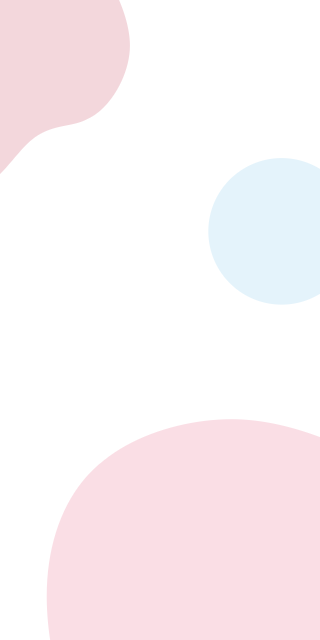
Write a Shadertoy shader that draws this background.

```glsl
// Soft pastel background: two pink organic blobs and a pale blue disc on white.

#define PAPER vec3(1.0)
#define ROSE vec3(0.953, 0.843, 0.863)
#define BLUSH vec3(0.980, 0.871, 0.898)
#define SKY vec3(0.894, 0.953, 0.984)
#define DISC_CENTER vec2(0.880, 1.277)
#define DISC_RADIUS 0.229
#define CURVE_STEPS 20

// An outline accumulates x: squared distance, y: sign (negative inside).
void addLine(inout vec2 outline, vec2 p, vec2 a, vec2 b) {
    vec2 edge = b - a, w = p - a;
    vec2 offset = w - edge * clamp(dot(w, edge) / dot(edge, edge), 0.0, 1.0);
    outline.x = min(outline.x, dot(offset, offset));
    if ((a.y > p.y) != (b.y > p.y)) {
        float crossing = a.x + edge.x * (p.y - a.y) / edge.y;
        if (p.x < crossing) outline.y = -outline.y;
    }
}

vec2 bezier(vec2 a, vec2 b, vec2 c, vec2 d, float t) {
    vec2 ab = mix(a, b, t), bc = mix(b, c, t), cd = mix(c, d, t);
    return mix(mix(ab, bc, t), mix(bc, cd, t), t);
}

void addCurve(inout vec2 outline, vec2 p, vec2 a, vec2 b, vec2 c, vec2 d) {
    vec2 last = a;
    for (int i = 1; i <= CURVE_STEPS; i++) {
        vec2 next = bezier(a, b, c, d, float(i) / float(CURVE_STEPS));
        addLine(outline, p, last, next);
        last = next;
    }
}

float signedDistance(vec2 outline) {
    return outline.y * sqrt(outline.x);
}

// Wavy blob in the upper left corner
float cornerBlob(vec2 p) {
    vec2 top = vec2(0.372, 2.0), bulge = vec2(0.406, 1.857);
    vec2 shoulder = vec2(0.273, 1.628), waist = vec2(0.125, 1.581);
    vec2 tail = vec2(0.0, 1.456);
    vec2 outline = vec2(100.0, 1.0);
    addCurve(outline, p, top, vec2(0.393, 1.951), vec2(0.406, 1.901), bulge);
    addCurve(outline, p, bulge, vec2(0.406, 1.766), vec2(0.344, 1.659), shoulder);
    addCurve(outline, p, shoulder, vec2(0.229, 1.604), vec2(0.180, 1.612), waist);
    addCurve(outline, p, waist, vec2(0.078, 1.555), vec2(0.044, 1.500), tail);
    // Close beyond the canvas
    addLine(outline, p, tail, vec2(-0.1, 1.34));
    addLine(outline, p, vec2(-0.1, 1.34), vec2(-0.1, 2.1));
    addLine(outline, p, vec2(-0.1, 2.1), vec2(0.33, 2.1));
    addLine(outline, p, vec2(0.33, 2.1), top);
    return signedDistance(outline);
}

// Large rounded hill along the bottom
float hillBlob(vec2 p) {
    vec2 right = vec2(1.016, 0.628), crest = vec2(0.724, 0.690);
    vec2 slope = vec2(0.326, 0.5625), side = vec2(0.146, 0.138);
    vec2 foot = vec2(0.161, -0.026), corner = vec2(1.016, -0.1);
    vec2 outline = vec2(100.0, 1.0);
    addCurve(outline, p, right, vec2(0.924, 0.664), vec2(0.823, 0.690), crest);
    addCurve(outline, p, crest, vec2(0.586, 0.690), vec2(0.430, 0.646), slope);
    addCurve(outline, p, slope, vec2(0.206, 0.471), vec2(0.146, 0.3125), side);
    addCurve(outline, p, side, vec2(0.146, 0.086), vec2(0.151, 0.029), foot);
    // Close beyond the canvas
    addLine(outline, p, foot, vec2(0.18, -0.1));
    addLine(outline, p, vec2(0.18, -0.1), corner);
    addLine(outline, p, corner, right);
    return signedDistance(outline);
}

void mainImage(out vec4 fragColor, in vec2 fragCoord) {
    // Canvas is one unit wide and two units tall
    vec2 p = fragCoord / iResolution.xy * vec2(1.0, 2.0);
    float softness = 2.0 / iResolution.y;

    // Distances to the three shapes, turned into smooth coverage
    vec3 distances = vec3(cornerBlob(p), hillBlob(p), length(p - DISC_CENTER) - DISC_RADIUS);
    vec3 cover = clamp(0.5 - distances / softness, 0.0, 1.0);

    vec3 color = mix(PAPER, ROSE, cover.x);
    color = mix(color, BLUSH, cover.y);
    color = mix(color, SKY, cover.z);
    fragColor = vec4(color, 1.0);
}
```
